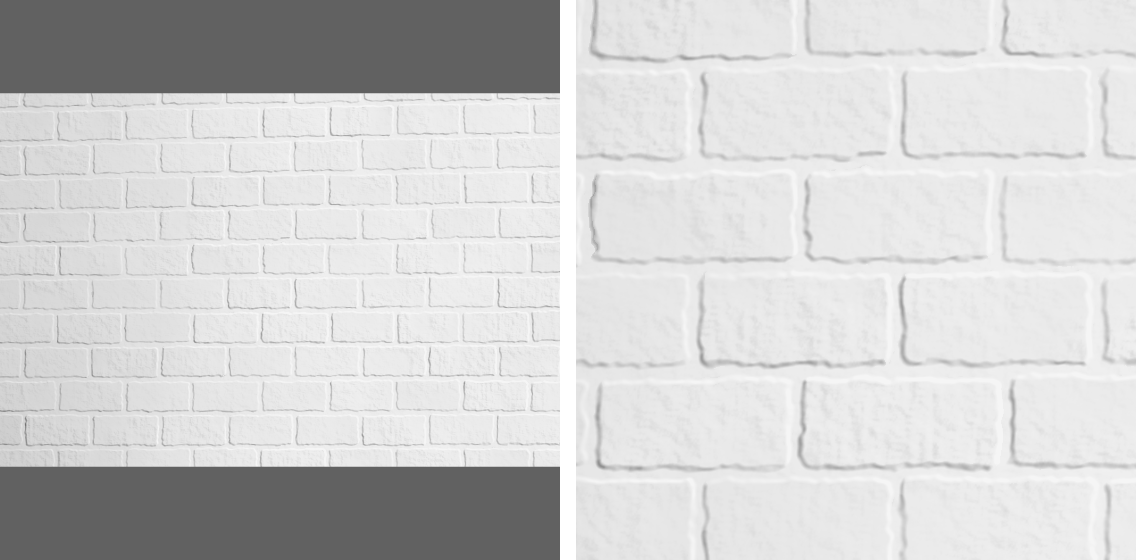
Left, the full canvas; right, a detail of the centre.
This texture is drawn by a WebGL 2 fragment shader. Its source:

```glsl
#version 300 es
precision highp float;

uniform vec2 u_resolution;
out vec4 fragColor;

float hash(vec2 p) {
  return fract(sin(dot(p, vec2(127.1, 311.7))) * 43758.5453);
}

float noise(vec2 p) {
  vec2 i = floor(p), f = fract(p);
  f = f * f * (3.0 - 2.0 * f);
  return mix(mix(hash(i), hash(i + vec2(1, 0)), f.x),
             mix(hash(i + vec2(0, 1)), hash(i + vec2(1, 1)), f.x), f.y);
}

float fbm(vec2 p) {
  float sum = 0.0, amp = 0.5;
  for (int i = 0; i < 4; i++) {
    sum += amp * noise(p);
    p = p * 2.07 + 17.3;
    amp *= 0.55;
  }
  return sum;
}

// Sideways shift of one vertical joint, in brick lengths
float jointShift(vec2 joint) {
  return 0.06 * (hash(joint + 3.7) - 0.5);
}

// Signed distance to the nearest brick outline; also returns the brick index
float brickDistance(vec2 p, out vec2 id) {
  vec2 pitch = vec2(0.1207, 0.0609);

  // Courses climb slightly to the right near the top; edges are uneven
  p.y -= 0.016 * (p.x - 0.4) * smoothstep(0.25, 0.83, p.y);
  p += 0.0030 * (vec2(noise(p * 75.0), noise(p * 75.0 + 40.0)) - 0.5);
  p += 0.0022 * (vec2(noise(p * 210.0), noise(p * 210.0 + 90.0)) - 0.5);

  // Running bond: every other course moves by half a brick
  vec2 cell = (p - vec2(0.0417, 0.2018)) / pitch;
  id.y = floor(cell.y);
  cell.x -= 0.5 * mod(id.y, 2.0);
  id.x = floor(cell.x);

  float left = id.x + jointShift(id);
  float right = id.x + 1.0 + jointShift(id + vec2(1, 0));
  vec2 center = vec2(0.5 * (left + right), id.y + 0.5 + 0.04 * (hash(id + 8.1) - 0.5));
  vec2 halfSize = 0.5 * vec2(right - left, 1.0) * pitch - vec2(0.0038, 0.0042);

  float radius = 0.005;
  vec2 q = abs((cell - center) * pitch) - halfSize + radius;
  return length(max(q, 0.0)) + min(max(q.x, q.y), 0.0) - radius;
}

// Relief of bricks, plaster grain and vertical drag marks
float height(vec2 p) {
  vec2 id;
  float d = brickDistance(p, id);
  float face = 1.0 - smoothstep(-0.0022, 0.0016, d);
  float rough = mix(0.3, 1.0, hash(id + 21.0)) * smoothstep(0.2, 0.65, noise(p * 28.0 + 5.0));
  float grain = fbm(p * 115.0);
  float drag = noise(p * vec2(240.0, 45.0)) * step(0.5, hash(id + 55.0));
  float brickRelief = 0.65 + 0.35 * hash(id + 33.0) + (0.25 + 0.8 * rough) * grain + 0.35 * rough * drag;
  return mix(0.3 * grain, brickRelief, face);
}

void main() {
  vec2 p = gl_FragCoord.xy / u_resolution;

  // Light comes from the upper right, so left and lower edges fall dark
  vec2 toLight = 0.0013 * vec2(0.8, 0.6);
  float slope = height(p + toLight) - height(p - toLight);

  // Broad falloff from the bright right side to the left corners
  float tone = mix(0.845, 0.922, smoothstep(-0.05, 0.6, p.x));
  tone -= 0.03 * (1.0 - smoothstep(0.0, 0.35, length(p - vec2(0.0, 0.2))));
  tone += 0.025 * (fbm(p * 14.0) - 0.5);

  // Mortar is a touch lighter, each brick a little different
  vec2 id;
  float d = brickDistance(p, id);
  tone += mix(0.012 * (hash(id + 71.0) - 0.6), 0.008, smoothstep(-0.002, 0.002, d));

  // Shadows are stronger than highlights
  float shade = tone - 0.21 * max(slope, 0.0) + 0.06 * max(-slope, 0.0);

  // Chipped pits along some brick outlines
  float pit = smoothstep(0.66, 0.85, noise(p * 95.0 + 12.0)) * (1.0 - smoothstep(0.0, 0.003, abs(d)));
  shade -= 0.08 * pit * step(0.0, slope);

  // Plain bands above and below the wall
  float pixel = 1.0 / u_resolution.y;
  float wall = 1.0 - smoothstep(-0.5 * pixel, 0.5 * pixel, abs(p.y - 0.5) - 1.0 / 3.0);
  fragColor = vec4(vec3(mix(0.38, clamp(shade, 0.45, 0.96), wall)), 1.0);
}
```
